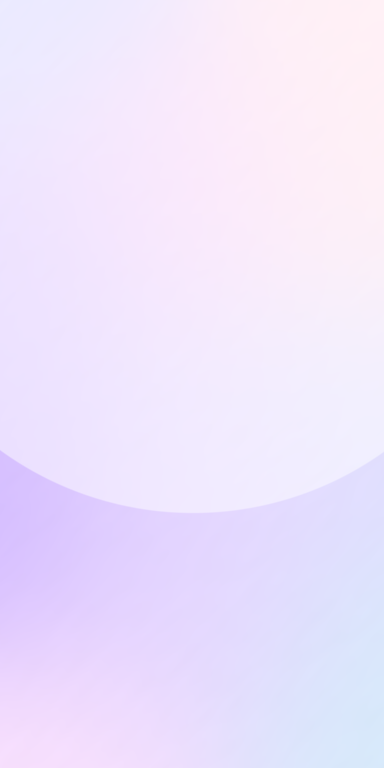
Write a WebGL 2 fragment shader that draws this background.

```glsl
#version 300 es
precision highp float;
// Pastel mesh gradient with a large translucent white disc hanging from the top.

uniform vec2 u_resolution;
out vec4 fragColor;

// Lengths are in canvas widths; heights run from 0 to 2.
const float CANVAS_HEIGHT = 2.0;
const vec2 DISC_CENTER = vec2(0.503, 1.518);
const float DISC_RADIUS = 0.854;
const float DISC_OPACITY = 0.5;
const float GLOW_SIZE = 0.27;
const float WARP_SCALE = 3.0;
const float WARP_AMOUNT = 0.025;
const vec2 STREAK_SCALE = vec2(22.0, 7.0);
const float STREAK_AMOUNT = 0.008;

const vec3 PERIWINKLE = vec3(0.84, 0.84, 1.00);
const vec3 BLUSH = vec3(1.00, 0.89, 0.925);
const vec3 PINK = vec3(0.97, 0.82, 0.98);
const vec3 LILAC = vec3(0.85, 0.77, 1.00);
const vec3 VIOLET = vec3(0.82, 0.72, 1.00);
const vec3 LAVENDER = vec3(0.90, 0.845, 1.00);
const vec3 MIST = vec3(0.875, 0.88, 1.00);
const vec3 SKY = vec3(0.84, 0.92, 0.98);
const vec3 ORCHID = vec3(0.98, 0.885, 0.99);

// Centres of the soft glows and their colours, from top to bottom.
const int GLOW_COUNT = 11;
const vec2 GLOW_CENTERS[GLOW_COUNT] = vec2[](
    vec2(0.0, 2.0), vec2(1.0, 1.85), vec2(1.0, 1.45), vec2(0.5, 1.5),
    vec2(0.0, 1.25), vec2(1.0, 0.95), vec2(0.5, 0.85), vec2(0.0, 0.65),
    vec2(0.5, 0.4), vec2(1.0, 0.15), vec2(0.12, 0.0));
const vec3 GLOW_COLORS[GLOW_COUNT] = vec3[](
    PERIWINKLE, BLUSH, BLUSH, PINK, LILAC, MIST, LAVENDER, VIOLET,
    LAVENDER, SKY, ORCHID);

vec2 hashGradient(vec2 cell) {
    vec2 q = vec2(dot(cell, vec2(127.1, 311.7)), dot(cell, vec2(269.5, 183.3)));
    return 2.0 * fract(sin(q) * 43758.5) - 1.0;
}

float gradientNoise(vec2 p) {
    vec2 i = floor(p);
    vec2 f = p - i;
    vec2 u = f * f * f * (f * (f * 6.0 - 15.0) + 10.0);
    vec2 e = vec2(0.0, 1.0);
    float low = mix(dot(hashGradient(i), f),
                    dot(hashGradient(i + e.yx), f - e.yx), u.x);
    float high = mix(dot(hashGradient(i + e), f - e),
                     dot(hashGradient(i + e.yy), f - e.yy), u.x);
    return mix(low, high, u.y);
}

// Average of the glow colours, weighted by a Gaussian falloff.
vec3 meshGradient(vec2 p) {
    vec3 sum = vec3(0.0);
    float total = 0.0;
    for (int i = 0; i < GLOW_COUNT; i++) {
        vec2 d = (p - GLOW_CENTERS[i]) / GLOW_SIZE;
        float weight = exp(-0.5 * dot(d, d));
        sum += weight * GLOW_COLORS[i];
        total += weight;
    }
    return sum / total;
}

void main() {
    vec2 p = gl_FragCoord.xy / u_resolution * vec2(1.0, CANVAS_HEIGHT);

    // Backdrop with gently uneven glows
    vec2 warp = vec2(gradientNoise(p * WARP_SCALE),
                     gradientNoise(p * WARP_SCALE + 17.0));
    vec3 color = meshGradient(p + WARP_AMOUNT * warp);

    // Faint diagonal streaks
    vec2 diagonal = vec2(p.x - p.y, p.x + p.y);
    color += STREAK_AMOUNT * gradientNoise(diagonal * STREAK_SCALE);

    // Translucent disc with a smoothed edge
    float edge = length(p - DISC_CENTER) - DISC_RADIUS;
    float pixel = 1.0 / u_resolution.x;
    float disc = 1.0 - smoothstep(-pixel, pixel, edge);
    color = mix(color, vec3(1.0), DISC_OPACITY * disc);

    fragColor = vec4(clamp(color, 0.0, 1.0), 1.0);
}
```
